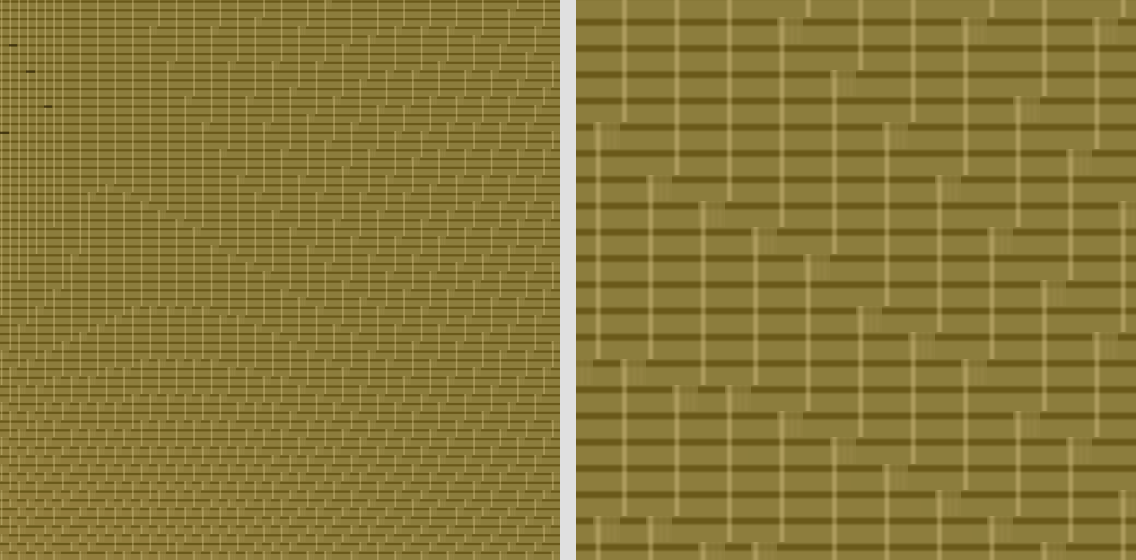
Left, the full canvas; right, a detail of the centre.
Give the GLSL for this pattern, as a WebGL 2 fragment shader.

```glsl
#version 300 es
precision highp float;

uniform vec2 u_resolution;
out vec4 fragColor;

// Palette
const vec3 BODY = vec3(0.55, 0.49, 0.24);
const vec3 GROOVE = vec3(0.415, 0.35, 0.10);
const vec3 RIB = vec3(0.68, 0.61, 0.365);
const vec3 NOTCH = vec3(0.22, 0.17, 0.04);
const vec3 WARM = vec3(0.57, 0.492, 0.24);

// Grid and line sizes, in cells
const float CELLS = 64.0;
const float GROOVE_CENTER = 0.18;
const float GROOVE_WIDTH = 0.26;
const float RIB_CENTER = 0.18;
const float RIB_WIDTH = 0.18;
const float SOFTNESS = 0.15;
const float GROOVE_OVER_RIB = 0.35;
const float STEP_FADE = 0.65;

// Shape of the field that shifts the ribs
const float BEND = 0.0035;
const float LEFT_BEND = 0.0070;
const float RIDGE_GROWTH = 0.0046;
const float RIDGE_START = 20.0;
const float LOWER_GROWTH = 0.008;
const float LOWER_START = 41.0;
const float CREST_COLUMN = 9.0;
const float CREST_SWAY = 10.5;
const float CREST_ROW = 18.0;
const float CREST_LENGTH = 15.0;

// Dense ribs and notches near the upper left
const float DENSE_COLUMNS = 8.0;
const float DENSE_DEPTH = 34.0;
const float DENSE_SLOPE = 1.4;
const int NOTCH_COUNT = 4;

// Soft stripe inside one unit cell
float stripe(float position, float center, float width, float pixel) {
    float d = abs(position - center) - 0.5 * width;
    float blur = 0.5 * max(pixel, SOFTNESS);
    return 1.0 - smoothstep(-blur, blur, d);
}

// Smooth shift of the ribs to the left; rows count from the top
float ribShift(float column, float row) {
    float swing = clamp((row - CREST_ROW) / CREST_LENGTH, -1.5708, 1.5708);
    float offset = column - (CREST_COLUMN + CREST_SWAY * sin(swing));
    float depth = max(row - RIDGE_START, 0.0);
    float low = max(row - LOWER_START, 0.0);
    float ridge = RIDGE_GROWTH * depth * depth;
    ridge *= mix(1.5, 1.0, smoothstep(0.0, 14.0, column));
    ridge += LOWER_GROWTH * low * low
        * mix(1.0, 0.3, smoothstep(30.0, 60.0, column));
    float bend = offset < 0.0 ? LEFT_BEND : BEND;
    return ridge - bend * offset * offset;
}

// One where a cell carries a rib: arrived here, not yet moved on
float hasRib(vec2 cell) {
    if (cell.x < DENSE_COLUMNS && cell.y < DENSE_DEPTH - DENSE_SLOPE * cell.x) {
        return 1.0;
    }
    float row = cell.y + 0.5;
    float parity = mod(cell.x, 2.0);
    float level = 2.0 * floor(0.5 * (ribShift(cell.x, row) - parity)) + parity;
    return ribShift(cell.x - 1.0, row) < level + 1.0 ? 1.0 : 0.0;
}

void main() {
    vec2 uv = gl_FragCoord.xy / u_resolution;
    vec2 grid = vec2(uv.x, 1.0 - uv.y) * CELLS;
    vec2 cell = floor(grid);
    vec2 local = fract(grid);
    vec2 pixel = CELLS / u_resolution;

    float ribHere = hasRib(cell);
    float isStep = ribHere * (1.0 - hasRib(cell - vec2(0.0, 1.0)));

    // Flat body, warmer toward the lower left
    float warmth = smoothstep(0.5, 1.0, cell.y / CELLS)
        * (1.0 - smoothstep(0.1, 0.8, uv.x));
    vec3 color = mix(BODY, WARM, warmth);

    // Lighter, finely ribbed cell where a rib changes column
    float ripple = 0.5 + 0.5 * sin(25.13274 * local.x);
    color = mix(color, RIB, isStep * (0.06 + 0.12 * ripple));

    // Horizontal grooves, fainter at a step
    float groove = stripe(local.y, GROOVE_CENTER, GROOVE_WIDTH, pixel.y);
    color = mix(color, GROOVE, groove * (1.0 - STEP_FADE * isStep));

    // Vertical ribs, dimmed slightly where they cross a groove
    float rib = stripe(local.x, RIB_CENTER, RIB_WIDTH, pixel.x) * ribHere;
    color = mix(color, RIB, rib * (1.0 - GROOVE_OVER_RIB * groove));

    // Worn dark notches
    for (int n = 0; n < NOTCH_COUNT; n++) {
        float k = float(n);
        vec2 notchCell = vec2(mod(1.0 + 2.0 * k, 7.0), floor(5.5 + 3.25 * k));
        vec2 hit = step(abs(cell - notchCell), vec2(0.5));
        color = mix(color, NOTCH, hit.x * hit.y * groove * 0.8);
    }

    fragColor = vec4(color, 1.0);
}
```
